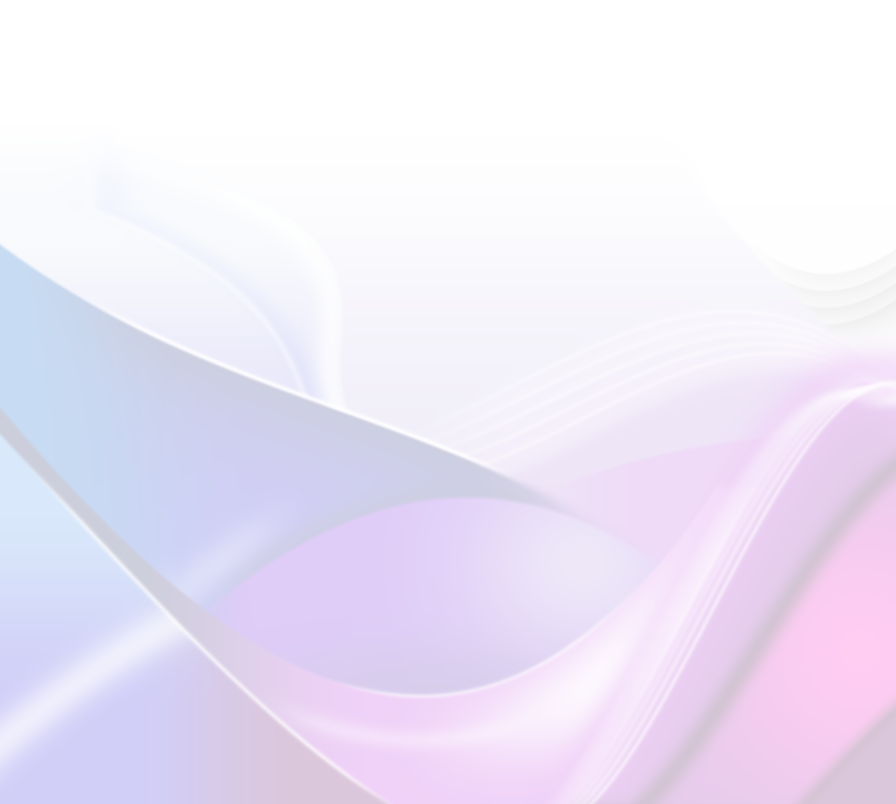
This background is drawn by a WebGL 2 fragment shader. Its source:

```glsl
#version 300 es
precision highp float;
// Pale abstract background of translucent, folded silk ribbons.
// Every fold is a cubic curve; signed distances to the curves
// mask soft colour gradients and draw thin glowing strands.

uniform vec2 u_resolution;
out vec4 outColor;

const vec3 MIST = vec3(0.945, 0.935, 0.975);
const vec3 SKY = vec3(0.78, 0.86, 0.95);
const vec3 PERIWINKLE = vec3(0.82, 0.81, 0.97);
const vec3 SILVER = vec3(0.80, 0.81, 0.86);
const vec3 VIOLET = vec3(0.875, 0.80, 0.97);
const vec3 LILAC = vec3(0.92, 0.86, 0.96);
const vec3 ORCHID = vec3(0.94, 0.82, 0.97);
const vec3 PINK = vec3(1.0, 0.80, 0.95);
const vec3 MAUVE = vec3(0.86, 0.78, 0.86);
const vec3 CREASE = vec3(0.80, 0.76, 0.80);

// Signed distance to a cubic curve over x = a..b; positive above.
float fold(vec2 p, float a, float b, vec4 h) {
  float t = clamp((p.x - a) / (b - a), 0.0, 1.0);
  float s = 1.0 - t;
  float y = dot(h, vec4(s * s * s, 3.0 * t * s * s, 3.0 * t * t * s, t * t * t));
  float slope = 3.0 * dot(h.yzw - h.xyz, vec3(s * s, 2.0 * s * t, t * t)) / (b - a);
  return (p.y - y) / sqrt(1.0 + slope * slope);
}

float cover(float d, float soft) {
  float edge = soft + 0.7 / u_resolution.y;
  return smoothstep(-edge, edge, d);
}

float glow(float d, float width) {
  return exp(-d * d / (width * width));
}

float spot(vec2 p, vec2 center, vec2 size) {
  vec2 q = (p - center) / size;
  return exp(-dot(q, q));
}

float band(float x, float a, float b) {
  return smoothstep(a - 0.05, a + 0.05, x) * (1.0 - smoothstep(b - 0.05, b + 0.05, x));
}

vec3 lighten(vec3 c, float amount) {
  return mix(c, vec3(1.0), amount);
}

// Misty sky, the upper right veil and the fan of pale bands.
vec3 backdrop(vec2 p) {
  vec3 c = lighten(MIST, smoothstep(0.42, 0.88, p.y));
  float veil = fold(p, 0.72, 1.0, vec4(0.86, 0.708, 0.604, 0.52));
  float inside = cover(veil, 0.002) * smoothstep(0.72, 0.80, p.x);
  c = lighten(c, 0.85 * inside);
  for (float k = 0.0; k < 4.0; k++) {
    float d = fold(p, 0.8, 1.0, vec4(0.75, 0.645, 0.64, 0.69) - 0.021 * k);
    c -= inside * 0.035 * cover(-d, 0.001) * exp(min(d, 0.0) * 45.0) * smoothstep(0.82, 0.92, p.x);
  }
  float fade = smoothstep(0.43, 0.60, p.x);
  for (float k = 0.0; k < 1.1; k += 0.25) {
    vec4 h = mix(vec4(0.449, 0.532, 0.726, 0.522), vec4(0.40, 0.40, 0.68, 0.50), k);
    float d = fold(p, 0.44, 1.0, h);
    c = mix(c, LILAC, 0.13 * cover(-d, 0.002) * fade);
    c = lighten(c, fade * (0.30 * glow(d, 0.003) + 0.28 * glow(d + 0.012, 0.016)));
  }
  float under = fold(p, 0.62, 0.95, vec4(0.395, 0.44, 0.462, 0.46));
  return mix(c, ORCHID, 0.5 * cover(-under, 0.002) * smoothstep(0.58, 0.72, p.x));
}

// Rounded translucent sheet at the upper left, traced sideways.
vec3 leftVeil(vec3 c, vec2 p) {
  float rim = fold(p.yx, 0.48, 0.82, vec4(0.395, 0.341, 0.493, 0.13));
  float inside = cover(-rim, 0.002) * (1.0 - smoothstep(0.74, 0.86, p.y));
  vec3 tint = mix(vec3(0.90, 0.90, 0.98), vec3(0.97, 0.98, 0.99), smoothstep(0.48, 0.72, p.y));
  c = mix(c, tint, 0.8 * inside);
  c = lighten(c, inside * 0.75 * glow(rim + 0.012, 0.018));
  float inner = fold(p.yx, 0.49, 0.74, vec4(0.345, 0.32, 0.29, 0.10));
  c -= vec3(0.025, 0.02, 0.0) * inside * glow(inner - 0.008, 0.012);
  return lighten(c, 0.4 * inside * glow(inner, 0.004));
}

// Blue silk, the violet hollow beneath its arch, and the edge highlight.
vec3 blueSilk(vec3 c, vec2 p) {
  float top = fold(p, 0.0, 0.74, vec4(0.696, 0.491, 0.493, 0.297));
  float arch = fold(p, 0.2, 0.72, vec4(0.21, 0.39, 0.436, 0.31));
  vec3 silk = mix(SKY, PERIWINKLE, smoothstep(0.02, 0.32, p.x));
  silk = mix(silk, SILVER, 0.85 * exp(-abs(top) * 14.0) * smoothstep(0.0, 0.2, p.x));
  silk = mix(silk, LILAC, smoothstep(0.50, 0.70, p.x));
  vec3 hollow = mix(VIOLET, MIST, 0.8 * spot(p, vec2(0.65, 0.30), vec2(0.13)));
  hollow = mix(hollow, SILVER, 0.4 * spot(p, vec2(0.48, 0.14), vec2(0.2, 0.06)));
  silk = mix(silk, SILVER, 0.55 * glow(arch, 0.022) * band(p.x, 0.25, 0.60));
  silk = mix(silk, hollow, cover(-arch, 0.003) * smoothstep(0.19, 0.29, p.x));
  silk = lighten(silk, 0.3 * glow(arch - 0.035, 0.022) * band(p.x, 0.17, 0.30));
  c = mix(c, silk, cover(-top, 0.002 + 0.012 * smoothstep(0.5, 0.7, p.x)));
  return lighten(c, 0.85 * glow(top - 0.002, 0.003) * band(p.x, 0.12, 0.55));
}

// Long sweeping ribbon and the dim violet corner below it.
vec3 sweep(vec3 c, vec2 p) {
  float upper = fold(p, 0.0, 0.8, vec4(0.493, 0.142, -0.054, 0.395));
  float lower = fold(p, 0.0, 0.45, vec4(0.46, 0.281, 0.087, -0.01));
  vec3 ribbon = mix(SILVER, ORCHID, smoothstep(0.12, 0.42, p.x));
  ribbon = lighten(ribbon, 0.85 * glow(upper + 0.05, 0.055) * smoothstep(0.42, 0.68, p.x));
  ribbon = lighten(ribbon, 0.35 * glow(upper + 0.055, 0.012) * band(p.x, 0.33, 0.58));
  c = mix(c, ribbon, cover(-upper, 0.002));
  c = lighten(c, 0.5 * glow(upper, 0.003) * band(p.x, 0.4, 0.68));
  vec3 corner = mix(PERIWINKLE, vec3(0.85, 0.91, 0.98), smoothstep(0.12, 0.38, p.y));
  corner = mix(corner, MAUVE, smoothstep(0.14, 0.34, p.x));
  float beam = fold(p, 0.0, 0.24, vec4(0.075, 0.15, 0.21, 0.25));
  corner = lighten(corner, 0.65 * glow(beam, 0.026));
  c = mix(c, corner, cover(-lower, 0.002) * (1.0 - smoothstep(0.42, 0.45, p.x)));
  return lighten(c, 0.65 * glow(lower, 0.003) * band(p.x, 0.06, 0.42));
}

// Pink wave with its bundle of bright strands and grey creases.
vec3 pinkWave(vec3 c, vec2 p) {
  vec4 crest = vec4(-0.03, 0.046, 0.604, 0.514);
  float wave = fold(p, 0.6, 1.0, crest);
  float crease = fold(p, 0.7, 1.0, vec4(-0.02, 0.071, 0.332, 0.42));
  float corner = fold(p, 0.88, 1.0, vec4(-0.02, 0.03, 0.08, 0.12));
  float right = smoothstep(0.58, 0.66, p.x);
  vec3 satin = mix(vec3(0.89, 0.80, 0.92), ORCHID, exp(-abs(wave) * 22.0));
  vec3 blush = mix(satin, PINK, spot(p, vec2(0.96, 0.19), vec2(0.17, 0.2)));
  satin = mix(satin, blush, cover(-crease, 0.004));
  satin = mix(satin, CREASE, 0.75 * glow(crease, 0.014));
  satin = mix(satin, MAUVE, cover(-corner, 0.003));
  satin = mix(satin, CREASE, 0.5 * glow(corner, 0.009));
  c = mix(c, ORCHID, 0.65 * glow(wave - 0.018, 0.025) * right);
  c = mix(c, satin, cover(-wave, 0.003) * smoothstep(0.59, 0.62, p.x));
  for (float k = 0.0; k < 6.0; k++) {
    float d = fold(p + vec2(0.011 * k - 0.025, 0.003 * k), 0.6, 1.0, crest);
    c = lighten(c, (0.55 - 0.06 * k) * glow(d, 0.003 + 0.0008 * k) * right);
  }
  return c;
}

void main() {
  vec2 p = gl_FragCoord.xy / u_resolution;
  vec3 color = leftVeil(backdrop(p), p);
  color = sweep(blueSilk(color, p), p);
  outColor = vec4(pinkWave(color, p), 1.0);
}
```
